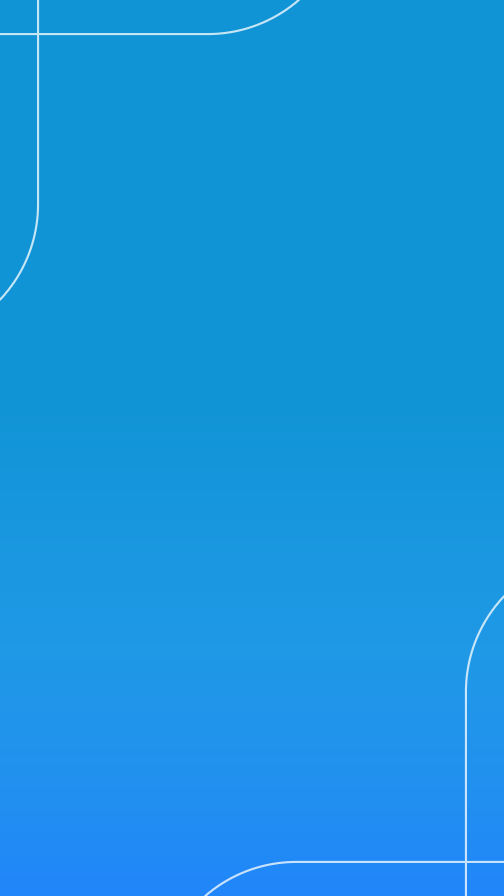
A Shadertoy shader for this background:

```glsl
// Blue vertical gradient with thin pale rounded outlines crossing at two opposite corners.

// Gradient colours, from the top down
const vec3 TOP_BLUE    = vec3(0.067, 0.580, 0.840);
const vec3 SKY_BLUE    = vec3(0.120, 0.598, 0.900);
const vec3 AZURE_BLUE  = vec3(0.130, 0.570, 0.930);
const vec3 BOTTOM_BLUE = vec3(0.130, 0.525, 0.978);
const vec3 LINE_COLOR  = vec3(1.0);

// Gradient stops, as fractions of the canvas height
const float TOP_STOP   = 0.545;
const float SKY_STOP   = 0.280;
const float AZURE_STOP = 0.145;

// Outline geometry, in canvas widths from the nearest decorated corner
const vec2  WIDE_CORNER  = vec2(0.6875, 0.0676);
const vec2  TALL_CORNER  = vec2(0.0755, 0.6806);
const float RADIUS       = 0.2755;
const float HALF_LINE    = 0.0021;
const float LINE_OPACITY = 0.76;

vec3 background(float height) {
    vec3 color = mix(BOTTOM_BLUE, AZURE_BLUE, clamp(height / AZURE_STOP, 0.0, 1.0));
    color = mix(color, SKY_BLUE, clamp((height - AZURE_STOP) / (SKY_STOP - AZURE_STOP), 0.0, 1.0));
    return mix(color, TOP_BLUE, clamp((height - SKY_STOP) / (TOP_STOP - SKY_STOP), 0.0, 1.0));
}

// Signed distance to a quadrant whose single corner is rounded
float roundedCorner(vec2 p, vec2 corner) {
    vec2 d = p - corner + RADIUS;
    return length(max(d, 0.0)) + min(max(d.x, d.y), 0.0) - RADIUS;
}

// Distance to the nearer of the two crossing outlines
float outlinePair(vec2 p) {
    return min(abs(roundedCorner(p, WIDE_CORNER)), abs(roundedCorner(p, TALL_CORNER)));
}

void mainImage(out vec4 fragColor, in vec2 fragCoord) {
    float pixel = 1.0 / iResolution.x;
    vec2 canvas = iResolution.xy * pixel;
    vec2 p = fragCoord * pixel;

    // The same pair sits at the top left and, turned half round, at the bottom right
    vec2 fromTopLeft = vec2(p.x, canvas.y - p.y);
    vec2 fromBottomRight = vec2(canvas.x - p.x, p.y);
    float dist = min(outlinePair(fromTopLeft), outlinePair(fromBottomRight));

    // Antialiased stroke over the gradient
    float stroke = clamp((HALF_LINE - dist) / pixel + 0.5, 0.0, 1.0);
    vec3 color = mix(background(p.y / canvas.y), LINE_COLOR, stroke * LINE_OPACITY);
    fragColor = vec4(color, 1.0);
}
```
